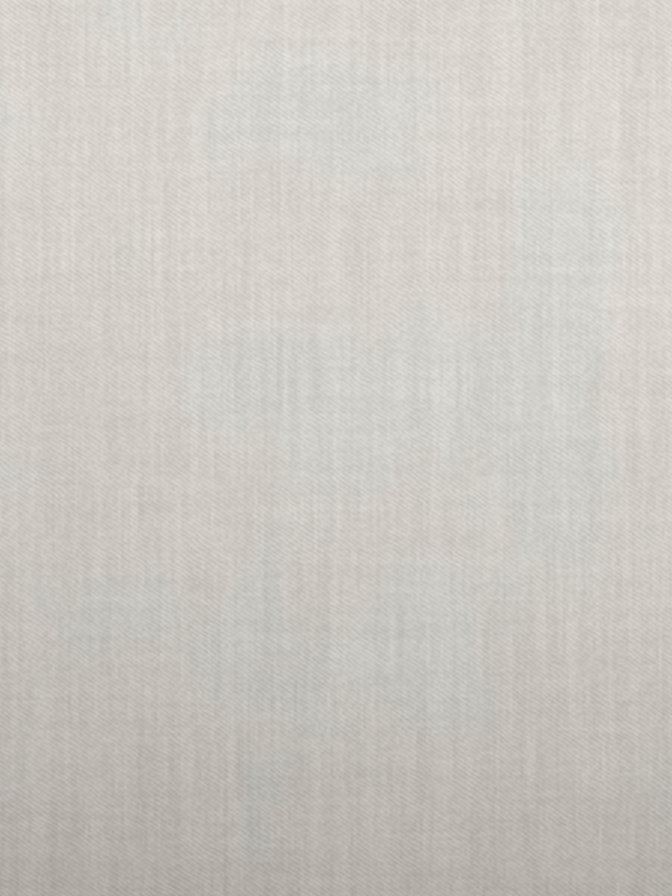
A Shadertoy shader for this texture:

```glsl
// Pale woven cloth: a soft light falloff towards the lower edge, cloudy pink and
// green-grey tints, long uneven vertical threads, fainter cross threads and a
// very fine diagonal twill. All threads are stretched value noise.

float hash(vec2 cell) {
    vec3 p = fract(vec3(cell.xyx) * 0.1031);
    p += dot(p, p.yzx + 33.33);
    return fract((p.x + p.y) * p.z);
}

// Smooth value noise, centred on zero, from -1 to 1
float noise(vec2 p) {
    vec2 cell = floor(p), f = fract(p);
    f = f * f * (3.0 - 2.0 * f);
    float low = mix(hash(cell), hash(cell + vec2(1, 0)), f.x);
    float high = mix(hash(cell + vec2(0, 1)), hash(cell + vec2(1, 1)), f.x);
    return 2.0 * mix(low, high, f.y) - 1.0;
}

float clouds(vec2 p) {
    float sum = 0.0, weight = 0.55;
    for (int i = 0; i < 4; i++) {
        sum += weight * noise(p);
        p = p * 2.03 + vec2(17.3, 9.1);
        weight *= 0.5;
    }
    return sum;
}

// Uneven yarns running along y, in three widths
float yarns(vec2 p) {
    float fine = noise(p * vec2(270.0, 14.0));
    float medium = noise(p * vec2(135.0, 7.0) + 31.0);
    float broad = noise(p * vec2(45.0, 3.0) + 73.0);
    return 0.6 * fine + 0.4 * medium + 0.2 * broad;
}

// Diagonal ribs falling to the right, faded out where pixels are too coarse
float twill(vec2 p) {
    float wobble = 0.3 * noise(p * 70.0);
    float ribs = sin(6.2832 * (dot(p, vec2(0.55, 0.83)) * 215.0 + wobble));
    float wear = 1.0 + 0.5 * noise(p * 45.0 + 19.0);
    return ribs * wear * (1.0 - smoothstep(0.0022, 0.004, 1.0 / iResolution.y));
}

// A short soft fold: a light ridge with a shaded side
float crease(vec2 p, vec2 centre, vec2 along) {
    vec2 d = p - centre;
    float across = dot(d, vec2(-along.y, along.x)) / 0.007;
    float reach = dot(d, along) / 0.03;
    return across * exp(-across * across - reach * reach);
}

void mainImage(out vec4 fragColor, in vec2 fragCoord) {
    vec2 p = fragCoord / iResolution.y;
    vec2 uv = fragCoord / iResolution.xy;

    // Light falloff, a little deeper at the lower left
    float shade = 0.842 - 0.15 * pow(1.0 - uv.y, 2.3);
    shade -= 0.025 * pow(1.0 - uv.x, 3.0) * (1.2 - uv.y);
    shade += 0.009 * clouds(p * 4.0 + 5.0);
    vec3 cloth = shade + vec3(0.013, -0.009, -0.031);

    // Cloudy tint, greener around the middle and pinker at the rim
    vec2 fromMiddle = p - vec2(0.4, 0.58);
    float middle = exp(-5.0 * dot(fromMiddle, fromMiddle));
    float green = smoothstep(-0.2, 0.3, clouds(p * vec2(8.0, 7.0)) + 0.8 * middle - 0.6);
    cloth += green * vec3(-0.010, 0.005, 0.005);

    // Weave
    cloth += 0.024 * yarns(p);
    cloth += 0.008 * noise(p * vec2(16.0, 250.0) + 11.0);
    cloth += 0.006 * noise(p * vec2(6.0, 80.0) + 47.0);
    cloth += 0.014 * twill(p);
    cloth += 0.020 * noise(p * 300.0);

    // Faint folds near the lower edge
    cloth += 0.03 * crease(p, vec2(0.71, 0.23), normalize(vec2(0.7, 0.6)));
    cloth += 0.02 * crease(p, vec2(0.31, 0.06), normalize(vec2(0.3, 1.0)));

    fragColor = vec4(cloth, 1.0);
}
```
